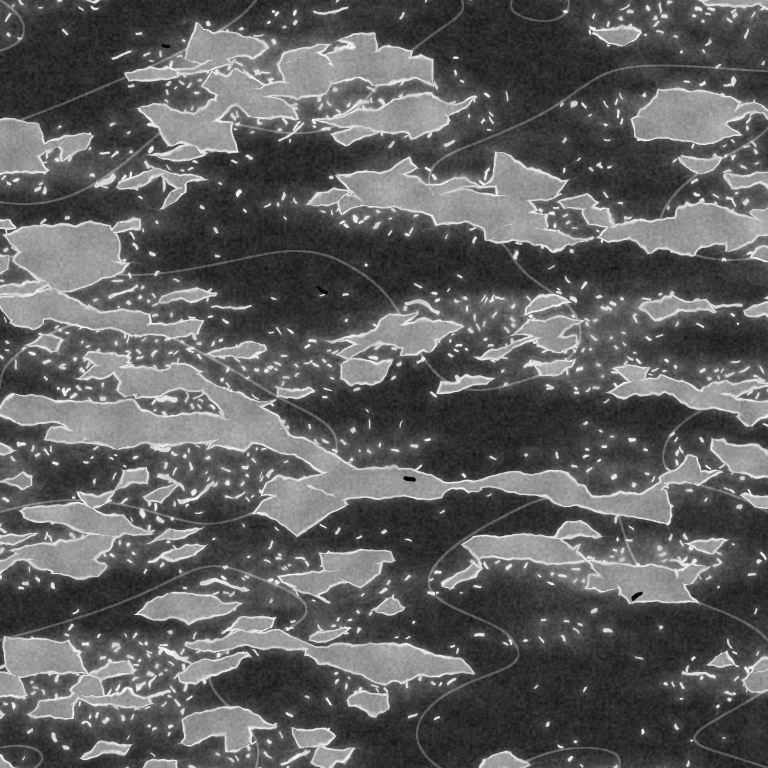
Reproduce this texture procedurally as a Shadertoy shader.

```glsl
// Banded two-phase steel under an electron microscope: dark grains, and bands of
// grey angular islands with bright rims, flakes and needles. Islands are unions of
// sheared Voronoi cells, chosen by a stretched gradient noise that forms the bands.

const float DARK_GRAIN = 0.165, BAND_MATRIX = 0.29;   // matrix greys
const float ISLAND_GREY = 0.60, RIM_GREY = 0.87, PIT_GREY = 0.03;
const float RIM_INNER = 0.0012, RIM_OUTER = 0.0044;   // rim profile, canvas units
const float HALO_WIDTH = 0.0045, HALO_GAIN = 0.20;
const float EDGE_SOFTNESS = 0.0010;
const float FILM_GRAIN = 0.065;
const vec2 BAND_SCALE = vec2(2.3, 8.5);
const mat2 COARSE_CELLS = mat2(10.0, 0.0, 7.0, 27.0); // stretch and shear
const mat2 FINE_CELLS = mat2(23.0, 0.0, -20.0, 52.0);
const float COARSE_SHARE = 0.35, FINE_SHARE = 0.28;

vec2 hash2(vec2 c) {
    vec3 v = fract(c.xyx * vec3(0.1031, 0.1030, 0.0973));
    v += dot(v, v.yzx + 33.33);
    return fract((v.xx + v.yz) * v.zy);
}

float cornerSlope(vec2 cell, vec2 corner, vec2 f) {
    return dot(hash2(cell + corner) * 2.0 - 1.0, f - corner);
}

// Gradient noise, roughly -1 to 1
float noise(vec2 p) {
    vec2 i = floor(p), f = p - i;
    vec2 u = f * f * f * (f * (f * 6.0 - 15.0) + 10.0);
    float low = mix(cornerSlope(i, vec2(0, 0), f), cornerSlope(i, vec2(1, 0), f), u.x);
    float high = mix(cornerSlope(i, vec2(0, 1), f), cornerSlope(i, vec2(1, 1), f), u.x);
    return 1.5 * mix(low, high, u.y);
}

float bandField(vec2 p) {
    return noise(p * BAND_SCALE + 23.0) + 0.5 * noise(p * BAND_SCALE * 2.1 + 59.0);
}

// 0 inside clean dark grains, 1 in the middle of a band
float bandDensity(vec2 p) {
    return smoothstep(-0.25, 0.40, bandField(p));
}

// Signed distance, positive inside, to a union of randomly chosen Voronoi cells
float islands(vec2 p, mat2 cells, float share, float seed) {
    mat2 toCanvas = inverse(cells);
    vec2 q = cells * p, home = floor(q);
    vec2 filled = q + 4.0, empty = q - 4.0;
    float filledDist = 32.0, emptyDist = 32.0;
    for (int y = -1; y <= 1; y++)
    for (int x = -1; x <= 1; x++) {
        vec2 cell = home + vec2(x, y);
        vec2 site = cell + hash2(cell + seed);
        float dist = dot(q - site, q - site);
        bool chosen = hash2(cell + seed + 71.0).x < share * bandDensity(toCanvas * site);
        if (chosen && dist < filledDist) { filledDist = dist; filled = site; }
        if (!chosen && dist < emptyDist) { emptyDist = dist; empty = site; }
    }
    return 0.5 * (emptyDist - filledDist) / length((filled - empty) * cells);
}

// Signed distance, positive inside, to scattered capsules; size = half length, radius
float flakes(vec2 p, vec2 grid, vec2 size, float maxTilt, float baseShare, float bandShare, float seed) {
    vec2 home = floor(p * grid);
    float d = -1.0;
    for (int y = -1; y <= 1; y++)
    for (int x = -1; x <= 1; x++) {
        vec2 cell = home + vec2(x, y);
        vec2 site = (cell + hash2(cell + seed)) / grid;
        vec2 pick = hash2(cell + seed + 37.0), shape = hash2(cell + seed + 113.0);
        if (pick.x > baseShare + bandShare * bandDensity(site)) continue;
        float tilt = maxTilt * (2.0 * pick.y - 1.0);
        vec2 axis = vec2(cos(tilt), sin(tilt)), r = p - site;
        float halfLength = size.x * mix(0.2, 1.0, shape.x);
        float along = clamp(dot(r, axis), -halfLength, halfLength);
        d = max(d, size.y * mix(0.55, 1.0, shape.y) - length(r - along * axis));
    }
    return d;
}

void mainImage(out vec4 fragColor, in vec2 fragCoord) {
    vec2 uv = fragCoord / iResolution.y;
    float soft = max(EDGE_SOFTNESS, 0.7 / iResolution.y);

    // Gentle bending of the bands plus ragged outlines
    vec2 p = uv + vec2(0.0, 0.022 * noise(uv * 3.5 + 5.0));
    p += 0.008 * vec2(noise(uv * 27.0), noise(uv * 27.0 + 40.0));
    p += 0.0022 * vec2(noise(uv * 95.0 + 11.0), noise(uv * 95.0 + 77.0));

    // Bright phase
    float d = islands(p, COARSE_CELLS, COARSE_SHARE, 3.0);
    d = max(d, islands(p, FINE_CELLS, FINE_SHARE, 19.0));
    d = max(d, flakes(p, vec2(13, 26), vec2(0.030, 0.0024), 0.6, 0.0, 0.32, 7.0));
    d = max(d, flakes(p, vec2(62, 80), vec2(0.0036, 0.0021), 1.3, 0.05, 0.68, 29.0));

    // Matrix with mottling, recessed smudges and thin grain boundaries
    float density = bandDensity(p);
    float mottle = noise(uv * vec2(38, 55)) + 0.6 * noise(uv * 110.0 + 9.0);
    float smudge = smoothstep(0.10, 0.50, noise(uv * vec2(3.2, 7.0) + 41.0));
    float grey = mix(DARK_GRAIN, BAND_MATRIX, density) + 0.035 * mottle;
    grey += 0.12 * smudge * (0.6 + noise(uv * vec2(18, 40) + 15.0));
    float field = noise(uv * vec2(3.0, 6.0) + 87.0);
    float lineDist = abs(field) / max(fwidth(field) * iResolution.y, 0.5);
    grey += 0.20 * (1.0 - smoothstep(0.0004, 0.0004 + 1.6 * soft, lineDist));
    grey += HALO_GAIN * mix(0.6, 1.0, density) * exp(min(d, 0.0) / HALO_WIDTH);

    // Island faces and charged rims
    float face = ISLAND_GREY + 0.09 * noise(uv * 22.0 + 31.0) + 0.03 * mottle;
    float rim = RIM_GREY + 0.14 * noise(uv * 34.0 + 63.0);
    float lit = mix(rim, face, smoothstep(RIM_INNER, RIM_OUTER, d));
    grey = mix(grey, lit, smoothstep(-soft, soft, d));

    // Rare black pits and film grain
    float pit = flakes(p, vec2(4.0), vec2(0.006, 0.0036), 0.7, 0.28, 0.0, 53.0);
    grey = mix(grey, PIT_GREY, smoothstep(-soft, soft, pit));
    grey += FILM_GRAIN * (noise(uv * 243.7) + 0.5 * noise(uv * 131.3 + 17.0));
    fragColor = vec4(vec3(clamp(grey, 0.0, 1.0)), 1.0);
}
```
